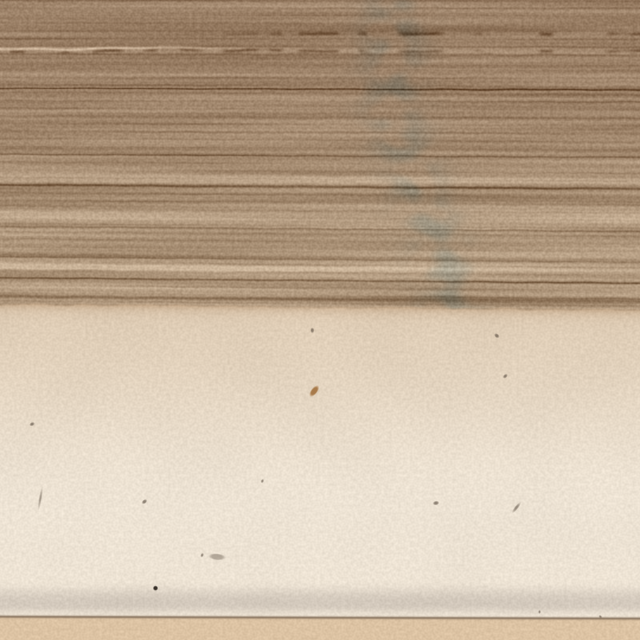
Give the GLSL for this texture, as a WebGL 1 fragment shader.

```glsl
precision highp float;
// Weathered paper stack: thin brown sheet edges fill the upper half above a
// smooth cream board with grain, specks, a grey shadow band and a tan base.
// Sheets are stretched gradient noise plus soft grooves along a tilted axis.
uniform vec2 u_resolution;

float hash(vec2 p) {
  vec3 q = fract(p.xyx * vec3(0.1031, 0.1030, 0.0973));
  q += dot(q, q.yzx + 33.33);
  return fract((q.x + q.y) * q.z);
}

float corner(vec2 cell, vec2 offset) {
  float angle = 6.2832 * hash(cell);
  return dot(vec2(cos(angle), sin(angle)), offset);
}

// Gradient noise, roughly -0.7 to 0.7
float gradientNoise(vec2 p) {
  vec2 i = floor(p), f = fract(p);
  vec2 w = f * f * f * (f * (f * 6.0 - 15.0) + 10.0);
  vec2 e = vec2(1.0, 0.0);
  float low = mix(corner(i, f), corner(i + e, f - e), w.x);
  float high = mix(corner(i + e.yx, f - e.yx), corner(i + 1.0, f - 1.0), w.x);
  return mix(low, high, w.y);
}

float band(float v, float centre, float width) {
  float d = (v - centre) / width;
  return exp(-d * d);
}

// Soft-edged ellipse, rotated by an angle
float fleck(vec2 p, vec2 centre, vec2 radius, float angle, float pixel) {
  vec2 d = p - centre;
  float c = cos(angle), s = sin(angle);
  d = vec2(c * d.x + s * d.y, c * d.y - s * d.x) / radius;
  float soft = pixel / min(radius.x, radius.y);
  return 1.0 - smoothstep(1.0 - soft, 1.0 + soft, length(d));
}

// One small randomly placed speck in some cells of a grid
float specks(vec2 p, float cells, float density, float pixel) {
  vec2 id = floor(p * cells);
  vec2 centre = (id + 0.2 + 0.6 * vec2(hash(id + 7.1), hash(id + 19.7))) / cells;
  float size = mix(0.0012, 0.0026, hash(id + 41.3));
  return step(hash(id + 3.7), density)
       * fleck(p, centre, vec2(size * 1.4, size), 3.14 * hash(id + 5.9), pixel);
}

float grain(vec2 p) {
  return 0.6 * gradientNoise(p * 150.0) + 0.7 * gradientNoise(p * 270.0 + 31.0);
}

// Light and dark sheet edges along height s
float sheetTone(vec2 p, float s) {
  float wobble = s + 0.0012 * gradientNoise(vec2(p.x * 18.0, s * 60.0));
  float tone = 0.0;
  float frequency = 55.0;
  for (int i = 0; i < 3; i++) {
    tone += 0.075 * gradientNoise(vec2(p.x * 1.6 + frequency, wobble * frequency));
    frequency *= 1.9;
  }
  // Fine regular leaves, broken up along their length
  float leaf = 0.5 + 0.5 * cos(wobble * 6.2832 * 83.0);
  tone -= 0.06 * pow(leaf, 4.0) * (0.7 + gradientNoise(vec2(p.x * 5.0, s * 40.0)));
  // Main grooves
  tone -= 0.22 * band(wobble, 0.862, 0.0016);
  tone -= 0.12 * band(wobble, 0.759, 0.0018);
  tone -= 0.15 * band(wobble, 0.711, 0.0025);
  tone -= 0.07 * band(wobble, 0.692, 0.0110);
  tone -= 0.13 * band(wobble, 0.646, 0.0020);
  tone -= 0.15 * band(wobble, 0.599, 0.0022);
  tone -= 0.16 * band(wobble, 0.566, 0.0020);
  tone -= 0.15 * band(wobble, 0.537, 0.0035);
  // Broad pale sheets
  tone += 0.10 * band(wobble, 0.722, 0.0060);
  tone += 0.10 * band(wobble, 0.664, 0.0080);
  tone += 0.10 * band(wobble, 0.584, 0.0075);
  // Ragged dashes and a pale torn edge near the top
  float dash = smoothstep(-0.05, 0.25, gradientNoise(vec2(p.x * 26.0, 4.3)));
  tone -= 0.20 * dash * band(wobble, 0.948, 0.0030) * smoothstep(0.25, 0.6, p.x);
  float torn = s + 0.004 * gradientNoise(vec2(p.x * 14.0, 8.5));
  tone += 0.22 * band(torn, 0.925, 0.0025) * (1.0 - smoothstep(0.1, 0.5, p.x));
  tone -= 0.18 * dash * band(torn, 0.921, 0.0025);
  return tone;
}

vec3 stackColor(vec2 p, float s, float noise) {
  vec3 color = mix(vec3(0.69, 0.595, 0.49), vec3(0.61, 0.505, 0.405),
                   smoothstep(0.60, 0.92, s));
  color += sheetTone(p, s) * vec3(0.95, 1.0, 1.0) + 0.085 * noise;
  // Faint blue-green stain drifting right as it descends
  float stainX = mix(0.70, 0.615, smoothstep(0.54, 0.85, p.y));
  float patchy = smoothstep(-0.35, 0.35, gradientNoise(p * vec2(22.0, 32.0)));
  float stain = band(p.x, stainX, 0.045) * patchy;
  return color + stain * vec3(-0.085, -0.025, 0.005);
}

vec3 boardColor(vec2 p, float s, float noise, float pixel) {
  vec3 color = mix(vec3(0.93, 0.89, 0.83), vec3(0.875, 0.805, 0.715),
                   smoothstep(0.20, 0.52, p.y));
  color -= vec3(0.10, 0.14, 0.17) * exp(-max(0.525 - s, 0.0) / 0.009);
  color += 0.055 * noise + 0.015 * gradientNoise(p * 9.0);
  // Grey shadow along the foot
  float shade = smoothstep(0.035, 0.055, p.y) * (1.0 - smoothstep(0.06, 0.093, p.y));
  color -= vec3(0.105, 0.105, 0.095) * shade;
  // Scattered dust, then the larger marks
  vec3 ink = vec3(0.36, 0.31, 0.26);
  color = mix(color, ink, 0.65 * specks(p, 11.0, 0.22, pixel));
  color = mix(color, vec3(0.66, 0.48, 0.29),
              fleck(p, vec2(0.491, 0.389), vec2(0.0085, 0.0042), 0.9, pixel));
  color = mix(color, ink, 0.6 * fleck(p, vec2(0.807, 0.207), vec2(0.007, 0.002), 0.9, pixel));
  color = mix(color, ink, 0.5 * fleck(p, vec2(0.063, 0.221), vec2(0.011, 0.0016), 1.4, pixel));
  color = mix(color, ink, 0.4 * fleck(p, vec2(0.339, 0.130), vec2(0.011, 0.0045), -0.1, pixel));
  return mix(color, ink * 0.6, fleck(p, vec2(0.243, 0.081), vec2(0.0032), 0.0, pixel));
}

void main() {
  vec2 p = gl_FragCoord.xy / u_resolution;
  float pixel = 1.0 / u_resolution.y;
  float noise = grain(p);
  float s = p.y + p.x * mix(0.009, 0.001, smoothstep(0.52, 1.0, p.y));
  float edge = 0.525 + 0.003 * gradientNoise(vec2(p.x * 30.0, 2.5));
  vec3 color = mix(boardColor(p, s, noise, pixel), stackColor(p, s, noise),
                   smoothstep(edge - 0.003, edge + 0.003, s));
  // Tan base under a thin dark seam
  float seam = 0.0365 - 0.003 * p.x;
  vec3 base = vec3(0.865, 0.765, 0.64) + 0.06 * noise;
  color = mix(base, color, smoothstep(seam - pixel, seam + pixel, p.y));
  color = mix(color, vec3(0.50, 0.42, 0.34), 0.8 * band(p.y, seam, 0.0022));
  gl_FragColor = vec4(clamp(color, 0.0, 1.0), 1.0);
}
```
